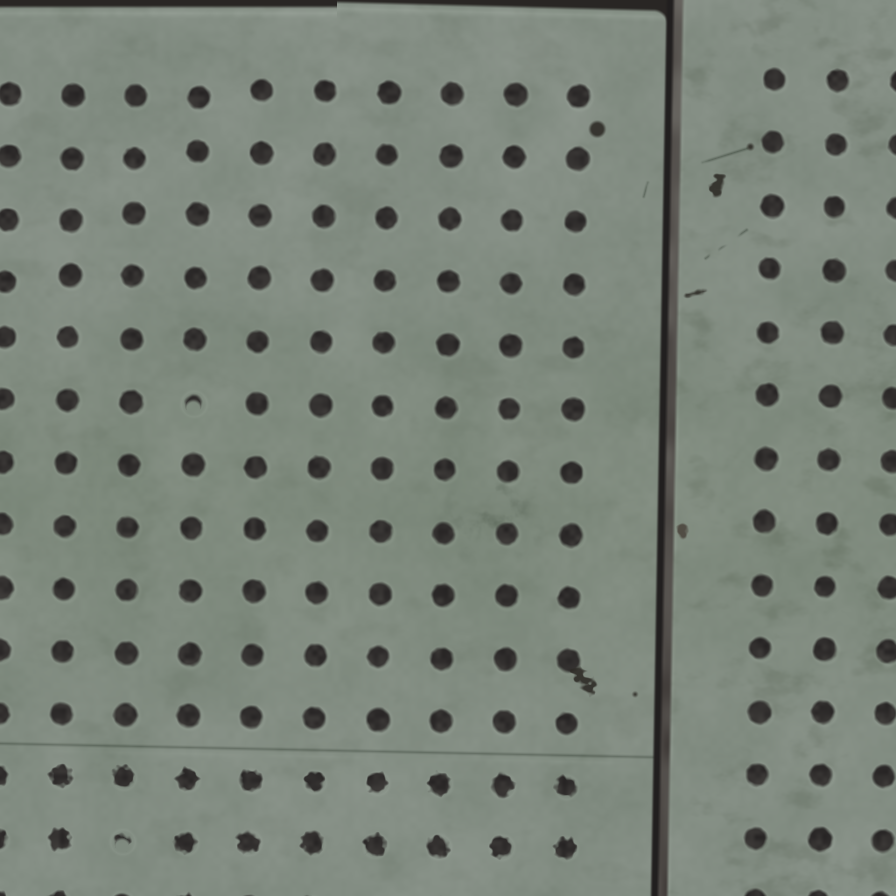
This texture is drawn by a Shadertoy shader. Its source:

```glsl
// Worn grey-green pegboard panels: two skewed hole grids, a dark vertical gap, a faint seam and stains.

float hash(vec2 p) {
    p = fract(p * vec2(0.1031, 0.1137));
    p += dot(p, p.yx + 33.33);
    return fract((p.x + p.y) * p.x * 7.31 + p.y * 5.17);
}

float noise(vec2 p) {
    vec2 i = floor(p), f = fract(p);
    f *= f * (3.0 - 2.0 * f);
    return mix(mix(hash(i), hash(i + vec2(1, 0)), f.x),
               mix(hash(i + vec2(0, 1)), hash(i + vec2(1, 1)), f.x), f.y);
}

float fbm(vec2 p) {
    float sum = 0.0, amp = 0.5;
    for (int k = 0; k < 4; k++) {
        sum += amp * noise(p);
        p = mat2(1.6, 1.2, -1.2, 1.6) * p + 17.0;
        amp *= 0.5;
    }
    return sum;
}

float segment(vec2 p, vec2 a, vec2 b) {
    vec2 d = b - a;
    return length(p - a - d * clamp(dot(p - a, d) / dot(d, d), 0.0, 1.0));
}

// Coverage of the region where distance d is negative
float cover(float d, float soft) { return 1.0 - smoothstep(-soft, soft, d); }

void mainImage(out vec4 fragColor, in vec2 fragCoord) {
    // One unit is one hole pitch; y runs downward from the top edge
    vec2 p = vec2(fragCoord.x, iResolution.y - fragCoord.y) * 14.22 / iResolution.y;
    float soft = max(14.22 / iResolution.y, 0.036);
    float gap = p.x - 10.66 + 0.0175 * p.y;
    bool right = gap > 0.0;
    float grime = fbm(p * 1.1 + 3.0), fine = noise(p * 9.0), rough = noise(p * 14.0) - 0.5;

    // Painted board with cloudy dirt, heavier on the right panel
    vec3 col = vec3(0.515, 0.555, 0.515);
    col += (grime - 0.47) * vec3(0.06, 0.05, 0.06) + (fine - 0.5) * 0.014;
    col -= vec3(0.02, 0.014, 0.025) * exp(-pow((p.y - 8.0) / 3.0, 2.0));
    float dirt = smoothstep(0.5, 0.8, fbm(p * vec2(1.8, 2.6) + 40.0));
    col -= dirt * (right ? 0.05 : 0.02) * vec3(1.0, 1.0, 1.1);
    col -= 0.09 * smoothstep(0.45, 0.8, fbm(p * 3.5)) * exp(-2.0 * dot(p - vec2(7.9, 8.1), p - vec2(7.9, 8.1)));

    // Thin horizontal seam across the left panel
    float seam = p.y - 11.8 - 0.021 * p.x;
    if (!right) {
        col -= 0.16 * cover(abs(seam) - 0.012, soft);
        col += 0.03 * cover(abs(seam - 0.1) - 0.02, 0.06) * noise(p * 2.0);
    }

    // Hole grid: each panel has its own origin, pitch and lean
    vec2 origin = right ? vec2(12.327, 1.259) : vec2(0.175, 1.361);
    vec2 pitch = right ? vec2(1.005, 1.003) : vec2(1.003, 0.995);
    float lean = right ? 0.0247 : 0.0175;
    vec2 cell;
    cell.x = round((p.x + lean * p.y - origin.x) / pitch.x);
    cell.y = round((p.y - origin.y - 0.0185 * cell.x) / pitch.y);
    vec2 center = origin + cell * pitch;
    center.y += 0.0185 * cell.x;
    if (!right && cell.x + cell.y < 4.0) center.y += 0.13;  // shifted corner rows
    center.x -= lean * center.y;
    float seed = hash(cell + (right ? 71.0 : 13.0));
    center += 0.025 * (vec2(seed, hash(cell + 29.0)) - 0.5);
    if (cell.x >= 0.0 && cell.y >= 0.0 && (right || cell.x < 9.5)) {
        vec2 q = p - center;
        bool low = !right && cell.y > 10.5;
        float radius = 0.176 + 0.018 * (seed - 0.5) - (low ? 0.035 * seed : 0.0);
        float d = length(q) - radius + rough * (low ? 0.08 : 0.02);
        // A few holes are mostly filled with paint
        bool clogged = !right && (cell == vec2(3, 5) || cell == vec2(2, 12));
        if (clogged) d = max(d + 0.05, 0.13 - length(q - vec2(0.0, 0.09)));
        col += 0.035 * cover(abs(length(q - 0.015) - radius - 0.03) - 0.01, 0.04);
        vec3 inside = mix(vec3(0.15, 0.14, 0.14), vec3(0.26, 0.25, 0.24),
                          0.65 * noise(p * 11.0 + seed * 9.0) + 0.25 * smoothstep(-0.05, 0.17, q.y));
        col = mix(col, inside, cover(d, soft));
    }

    // Stray hole, chips and scuffs
    float chip = length(p - vec2(9.48, 2.05)) - 0.12;
    chip = min(chip, segment(p, vec2(11.36, 3.0), vec2(11.42, 2.86)) - 0.085 + rough * 0.1);
    chip = min(chip, segment(p, vec2(9.15, 10.7), vec2(9.38, 10.9)) - 0.075 + rough * 0.14);
    chip = min(chip, length(p - vec2(11.91, 2.33)) - 0.045);
    chip = min(chip, segment(p, vec2(10.9, 4.68), vec2(11.2, 4.62)) - 0.02 + rough * 0.05);
    chip = min(chip, length(p - vec2(10.08, 11.02)) - 0.03);
    col = mix(col, vec3(0.18, 0.17, 0.15), 0.9 * cover(chip, soft));
    float scuff = min(segment(p, vec2(11.15, 2.58), vec2(11.85, 2.36)),
                      segment(p, vec2(11.2, 4.1), vec2(11.85, 3.65)));
    scuff = min(scuff, segment(p, vec2(10.22, 3.12), vec2(10.28, 2.9)));
    col -= 0.2 * cover(scuff - 0.01, soft) * smoothstep(0.2, 0.7, noise(p * 6.0));

    // Dark strip along the top, stepping thinner and then widening toward the rounded corner
    float strip = p.x < 5.35 ? 0.11 : 0.035 + 0.026 * max(p.x - 5.35, 0.0);
    if (!right) {
        col += 0.05 * cover(abs(p.y - strip - 0.1) - 0.03, 0.07);
        float panel = length(max(vec2(gap + 0.28, strip + 0.22 - p.y), 0.0)) - 0.22;
        col = mix(vec3(0.16, 0.15, 0.14), col, cover(panel, soft));
    }

    // Vertical gap with a worn grey edge, darker toward the bottom
    float wear = noise(p * vec2(5.0, 2.2));
    vec3 edge = mix(vec3(0.42, 0.41, 0.39), vec3(0.24, 0.22, 0.21), 0.6 * wear + 0.03 * p.y);
    col = mix(col, edge, cover(abs(gap - 0.09) - 0.09, soft));
    col = mix(col, vec3(0.13, 0.12, 0.12), cover(abs(gap + 0.02) - 0.055, soft));
    col += 0.05 * cover(abs(gap - 0.21) - 0.015, soft) * wear;
    float rust = length((p - vec2(10.83, 8.42)) * vec2(1.3, 0.7)) - 0.08 + rough * 0.08;
    col = mix(col, vec3(0.27, 0.24, 0.21), 0.8 * cover(rust, soft));

    fragColor = vec4(clamp(col, 0.0, 1.0), 1.0);
}
```
